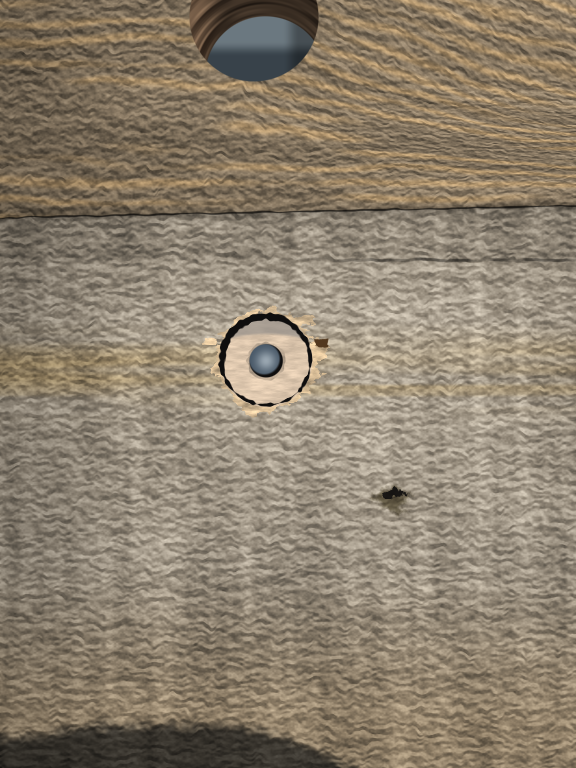
Give the GLSL for this texture, as a Shadertoy shader.

```glsl
const vec2 BORE = vec2(0.441, 1.304);
const vec2 BORE_BACK = vec2(0.461, 1.200);
const vec2 PLUG = vec2(0.462, 0.707);
const vec2 KNOT = vec2(0.681, 0.466);
const float PLUG_RADIUS = 0.080;
const float PIN_RADIUS = 0.029;
const float FLAKE_CONTRAST = 0.34;
const float GRAIN_CONTRAST = 0.26;
const vec3 WOOD_DARK = vec3(0.22, 0.205, 0.18);
const vec3 WOOD_MID = vec3(0.56, 0.52, 0.46);
const vec3 WOOD_LIGHT = vec3(0.90, 0.86, 0.79);
const vec3 FRESH_WOOD = vec3(0.88, 0.79, 0.69);
const vec3 HONEY = vec3(0.76, 0.61, 0.40);
const vec3 CHAR = vec3(0.06, 0.055, 0.055);

float hash(vec2 p) {
    vec3 q = fract(vec3(p.xyx) * 0.1031);
    q += dot(q, q.yzx + 33.33);
    return fract((q.x + q.y) * q.z);
}
float noise(vec2 p) {
    vec2 i = floor(p), f = fract(p);
    f = f * f * (3.0 - 2.0 * f);
    return mix(mix(hash(i), hash(i + vec2(1, 0)), f.x),
               mix(hash(i + vec2(0, 1)), hash(i + vec2(1, 1)), f.x), f.y);
}
float fbm(vec2 p) {
    float sum = 0.0, gain = 0.5;
    for (int i = 0; i < 4; i++) {
        sum += gain * noise(p);
        p = p * 2.03 + 17.7;
        gain *= 0.5;
    }
    return sum;
}
float inside(float d) {
    float w = 0.8 / iResolution.x;
    return 1.0 - smoothstep(-w, w, d);
}
float box(vec2 p, vec2 size) {
    vec2 q = abs(p) - size;
    return length(max(q, 0.0)) + min(max(q.x, q.y), 0.0);
}
// Short torn flakes with lit and shaded edges, plus fine grain
float fibres(vec2 p) {
    p.y += 0.010 * noise(p * vec2(60, 45)) + 0.004 * noise(p * vec2(130, 90));
    return 0.58 * noise(p * vec2(44, 115)) + 0.42 * noise(p * vec2(100, 210) + 9.0);
}
float surface(vec2 p) {
    float slope = fibres(p) - fibres(p + vec2(0.0015, 0.005));
    float grain = 0.6 * noise(p * vec2(150, 250)) + 0.4 * noise(p * vec2(310, 370)) - 0.5;
    return FLAKE_CONTRAST * (smoothstep(-0.34, 0.30, slope) - 0.52) + GRAIN_CONTRAST * grain;
}
vec3 woodRamp(float t) {
    vec3 c = mix(WOOD_DARK, WOOD_MID, clamp(t * 2.0, 0.0, 1.0));
    return mix(c, WOOD_LIGHT, clamp(t * 2.0 - 1.0, 0.0, 1.0));
}
vec3 upperPlank(vec2 p) {
    p.y += 0.32 * max(p.x - 0.42, 0.0) * smoothstep(0.98, 1.2, p.y);
    float phase = p.y * 30.0 + 2.6 * fbm(p * vec2(3, 7));
    float ring = smoothstep(0.25, 0.95, abs(fract(phase) * 2.0 - 1.0));
    ring *= smoothstep(0.30, 0.62, noise(p * vec2(4, 25) + 5.0));
    float t = 0.385 + surface(p) + 0.12 * (ring - 0.35) + 0.06 * smoothstep(0.0, 0.6, p.x);
    t += 0.24 * (fbm(p * vec2(4, 28)) - 0.47);
    return mix(woodRamp(t) * vec3(1.02, 0.97, 0.9), HONEY * (0.5 + 0.95 * t), 0.5 * ring);
}
vec3 lowerPlank(vec2 p) {
    vec2 glow = (p - vec2(0.64, 0.66)) / vec2(0.60, 0.46);
    float saw = noise(p * vec2(42, 3)) + 0.6 * noise(p * vec2(95, 6));
    float t = 0.43 + 0.20 * exp(-dot(glow, glow)) + surface(p) + 0.17 * (saw - 0.8);
    t += 0.20 * (fbm(p * vec2(3, 19)) - 0.47) - 0.09 * smoothstep(0.87, 0.89, p.y);
    float band = exp(-pow((p.y - 0.69) / 0.045, 2.0)) * smoothstep(0.15, 0.75, noise(p * vec2(3, 55)));
    vec3 c = woodRamp(t) * mix(vec3(1), vec3(1.06, 0.99, 0.82), band);
    c *= mix(vec3(1, 0.95, 0.87), vec3(1), smoothstep(0.05, 0.38, p.y));
    float crack = abs(p.y - 0.882 - 0.008 * (fbm(p.xx * 22.0) - 0.5));
    float broken = smoothstep(0.25, 0.6, noise(p.xx * 30.0)) * smoothstep(0.45, 0.72, p.x);
    return c * (1.0 - 0.45 * broken * (1.0 - smoothstep(0.001, 0.004, crack)));
}
void drawBore(inout vec3 c, vec2 p) {
    float front = length(p - BORE) - 0.112, back = length(p - BORE_BACK) - 0.105;
    vec3 wall = mix(vec3(0.15, 0.11, 0.08), vec3(0.5, 0.4, 0.31), noise(vec2(back * 260.0, p.x * 14.0)));
    wall *= 1.2 - 0.6 * smoothstep(0.34, 0.40, p.x);
    vec3 view = mix(vec3(0.22, 0.26, 0.29), vec3(0.42, 0.47, 0.5), smoothstep(1.235, 1.262, p.y));
    view *= 1.0 - 0.35 * smoothstep(0.49, 0.52, p.x);
    c = mix(c, mix(wall, view, inside(back)), inside(front));
}
void drawPlug(inout vec3 c, vec2 p) {
    vec2 q = p - PLUG;
    float r = length(q), splinter = fbm(p * vec2(50, 110));
    vec2 dir = q / max(r, 0.001);
    // Torn rim, chips and notch
    float torn = r - 0.081 - 0.016 * noise(dir * 5.0 + 11.0);
    torn = min(torn, box(q - vec2(0.045, 0.074), vec2(0.04, 0.009)));
    torn = min(torn, box(q - vec2(0.086, 0.025), vec2(0.013, 0.021)));
    torn = min(torn, box(q - vec2(-0.088, 0.032), vec2(0.014, 0.006)));
    torn += 0.04 * (fbm(p * vec2(55, 85) + 4.0) - 0.47);
    c = mix(c, FRESH_WOOD * vec3(1, 0.97, 0.88) * (0.55 + 0.85 * splinter), 0.9 * inside(torn));
    float notch = box(q - vec2(0.095, 0.031), vec2(0.011, 0.006)) + 0.01 * (splinter - 0.47);
    c = mix(c, vec3(0.32, 0.22, 0.12), inside(notch));
    // Face and charred groove
    vec3 face = FRESH_WOOD * (0.85 + 0.3 * fbm(p * vec2(45, 190)));
    face = mix(face, vec3(0.57, 0.55, 0.53), 0.7 * smoothstep(0.043, 0.05, q.y + 1.8 * q.x * q.x));
    c = mix(c, face, inside(r - PLUG_RADIUS));
    float thick = 0.0022 + 0.0036 * smoothstep(-0.3, 0.9, dot(dir, vec2(-0.45, 0.89)));
    float groove = abs(r - PLUG_RADIUS + 0.003) - thick + 0.005 * (noise(p * 130.0) - 0.5);
    c = mix(c, CHAR, inside(groove));
    // Pin hole
    vec3 glass = mix(vec3(0.27, 0.33, 0.39), vec3(0.6, 0.65, 0.69), exp(-dot(q, q) * 3500.0));
    glass = mix(glass, CHAR, smoothstep(0.024, 0.029, r + 0.003 * (dir.x - dir.y)));
    float lip = r - PIN_RADIUS - 0.001 - 0.006 * noise(dir * 4.0);
    c = mix(c, FRESH_WOOD * (0.62 + 0.4 * splinter), inside(lip));
    c = mix(c, glass, inside(r - PIN_RADIUS));
}
void drawKnot(inout vec3 c, vec2 p) {
    vec2 q = p - KNOT;
    float ragged = 0.03 * (fbm(p * 70.0) - 0.47);
    float stain = length(q * vec2(0.65, 1)) + ragged;
    c *= mix(vec3(0.58, 0.56, 0.48), vec3(1), smoothstep(0.012, 0.024, stain));
    float pit = length((q - vec2(0.006, 0.01)) * vec2(0.55, 1.3)) - 0.008 + ragged;
    c = mix(c, CHAR, 0.9 * inside(pit));
}
void mainImage(out vec4 fragColor, in vec2 fragCoord) {
    vec2 p = fragCoord / iResolution.x;
    float seam = p.y - mix(0.955, 0.976, p.x) - 0.003 * (noise(p.xx * 35.0) - 0.5);
    vec3 c = mix(upperPlank(p), lowerPlank(p), inside(seam));
    c *= 1.0 - 0.65 * inside(abs(seam) - 0.0006 - 0.0014 * noise(p.xx * 18.0));
    c *= 1.0 - 0.2 * exp(-abs(seam) * 120.0);
    drawBore(c, p);
    drawPlug(c, p);
    drawKnot(c, p);
    // Cast shadow and edge falloff
    float top = 0.055 + 0.018 * smoothstep(0.0, 0.2, p.x) - 0.9 * pow(max(p.x - 0.38, 0.0), 1.7);
    float lit = smoothstep(-0.014, 0.014, p.y - top + 0.02 * (fibres(p) - 0.5));
    c *= mix(vec3(0.40, 0.42, 0.45), vec3(1), lit);
    c *= 0.85 + 0.15 * smoothstep(0.0, 0.28, p.x);
    fragColor = vec4(clamp(c, 0.0, 1.0), 1.0);
}
```
